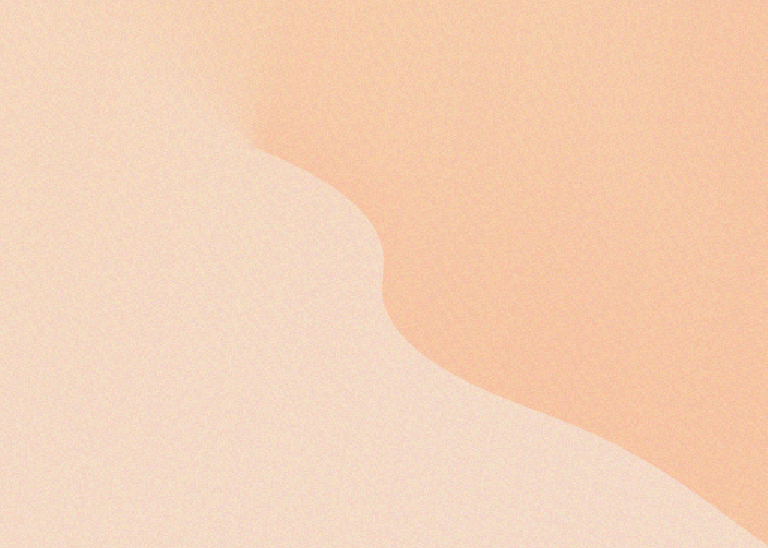
This background is drawn by a Shadertoy shader. Its source:

```glsl
#define PALE_WARM vec3(0.960, 0.842, 0.742)
#define PALE_COOL vec3(0.957, 0.855, 0.780)
#define PEACH_LIGHT vec3(0.963, 0.800, 0.670)
#define PEACH_DEEP vec3(0.965, 0.773, 0.644)
#define GRAIN_CELLS 512.0
#define GRAIN_STRENGTH vec3(0.020, 0.034, 0.034)
#define FADE_START 0.285
#define FADE_SPREAD 0.80
#define FADE_LEAN 0.35

// Random value in 0..1 for a cell
float hash(vec2 cell) {
    return fract(sin(dot(cell, vec2(12.9898, 78.233))) * 43758.5453);
}

// Cubic through two knots, each holding (depth, position, slope)
float hermite(vec3 a, vec3 b, float depth) {
    float span = b.x - a.x;
    float t = (depth - a.x) / span;
    float s = 1.0 - t;
    return s * s * ((1.0 + 2.0 * t) * a.y + t * span * a.z)
         + t * t * ((3.0 - 2.0 * t) * b.y - s * span * b.z);
}

// Horizontal position of the wavy edge at a depth below the top
float edgeAt(float depth) {
    vec3 crest    = vec3(0.270, 0.333, 1.78);
    vec3 bulge    = vec3(0.478, 0.500, 0.0);
    vec3 waist    = vec3(0.526, 0.4975, 0.0);
    vec3 slope    = vec3(0.699, 0.612, 1.43);
    vec3 shoulder = vec3(0.797, 0.781, 1.50);
    vec3 foot     = vec3(1.000, 1.005, 1.07);
    if (depth < crest.x) return crest.y - FADE_LEAN * (crest.x - depth);
    if (depth < bulge.x) return hermite(crest, bulge, depth);
    if (depth < waist.x) return hermite(bulge, waist, depth);
    if (depth < slope.x) return hermite(waist, slope, depth);
    if (depth < shoulder.x) return hermite(slope, shoulder, depth);
    return hermite(shoulder, foot, depth);
}

void mainImage(out vec4 fragColor, in vec2 fragCoord) {
    vec2 uv = fragCoord / iResolution.xy;
    float depth = 1.0 - uv.y;

    // Crisp edge that melts into a wide fade above its crest
    float side = uv.x - edgeAt(depth);
    float softness = max(0.75 * fwidth(side), FADE_SPREAD * (FADE_START - depth));
    float peachMask = smoothstep(-softness, softness, side);

    // Slow gradients inside both areas
    vec3 pale = mix(PALE_WARM, PALE_COOL, smoothstep(0.0, 0.9, 0.8 * depth + 0.4 * uv.x));
    float warmth = max(smoothstep(0.0, 0.75, depth), 0.8 * smoothstep(0.7, 1.0, uv.x));
    warmth = max(warmth, 0.9 * exp(-7.0 * abs(side)) * smoothstep(0.1, 0.3, depth));
    vec3 peach = mix(PEACH_LIGHT, PEACH_DEEP, warmth);
    vec3 color = mix(pale, peach, peachMask);

    // Fine coloured grain
    vec2 cell = floor(fragCoord / iResolution.x * GRAIN_CELLS);
    vec3 grain = vec3(hash(cell), hash(cell + 17.3), hash(cell + 41.7)) - 0.5;
    color += 2.0 * GRAIN_STRENGTH * grain;

    fragColor = vec4(color, 1.0);
}
```
